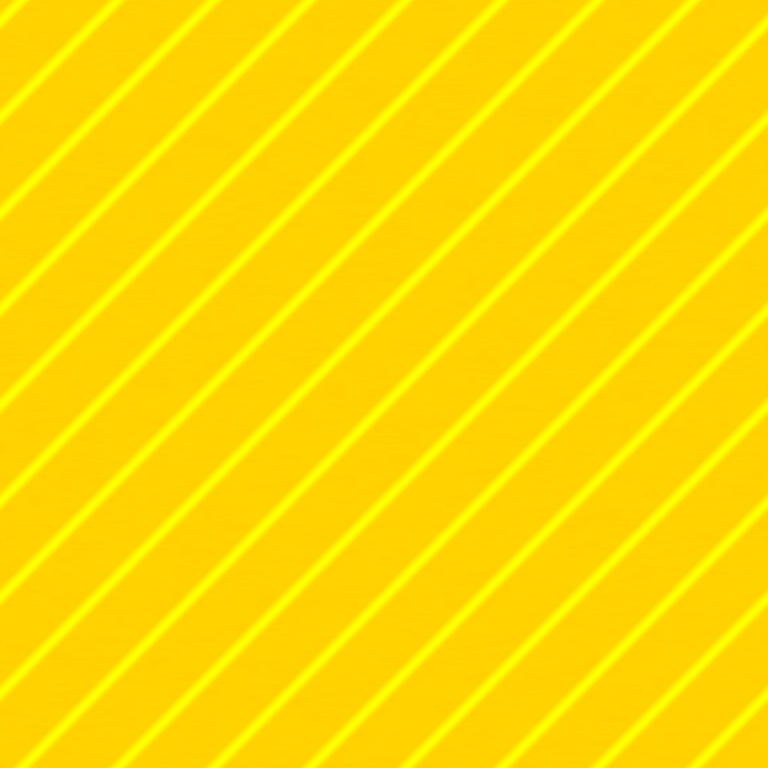
Write a Shadertoy shader that draws this pattern.

```glsl
float hash(vec2 p) {
    p = fract(p * vec2(0.1031, 0.1137));
    p += dot(p, p.yx + 33.33);
    return fract((p.x + p.y) * p.x * 17.0);
}

float valueNoise(vec2 p) {
    vec2 cell = floor(p);
    vec2 f = fract(p);
    f = f * f * (3.0 - 2.0 * f);
    float low = mix(hash(cell), hash(cell + vec2(1, 0)), f.x);
    float high = mix(hash(cell + vec2(0, 1)), hash(cell + vec2(1, 1)), f.x);
    return mix(low, high, f.y);
}

void mainImage(out vec4 fragColor, in vec2 fragCoord) {
    vec2 uv = fragCoord / iResolution.xy;

    // Soft diagonal stripes, eight per side
    float phase = 8.0 * (uv.x - uv.y) - 0.227;
    float dist = abs(fract(phase + 0.5) - 0.5);
    float stripe = 1.0 - smoothstep(0.005, 0.135, dist);

    // Faint grain stretched along the horizontal
    float grain = 0.6 * valueNoise(uv * vec2(70.0, 260.0))
                + 0.4 * valueNoise(uv * vec2(24.0, 60.0) + 17.0) - 0.5;

    vec3 gold = vec3(1.0, 0.822 + 0.02 * grain, 0.0);
    vec3 yellow = vec3(1.0, 1.0, 0.0);
    fragColor = vec4(mix(gold, yellow, stripe), 1.0);
}
```
